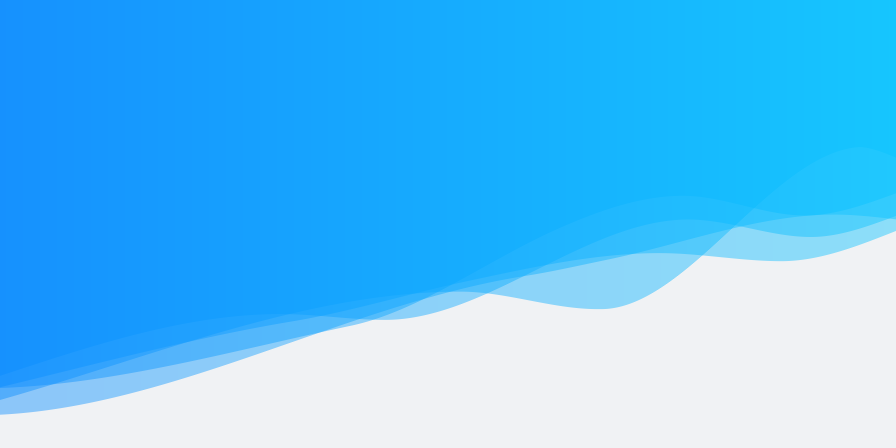
Write a Shadertoy shader that draws this background.

```glsl
// Height change eased in between two positions across the canvas
float swell(float change, float from, float to, float x) {
    return change * smoothstep(from, to, x);
}

// Wave outlines: a base height plus a chain of rises and falls
float waveHeight(int layer, float x) {
    if (layer == 0)
        return 0.023 + swell(0.276, -0.313, 0.313, x) + swell(-0.013, 0.313, 0.43, x)
             + swell(0.224, 0.43, 0.768, x) + swell(-0.039, 0.768, 0.905, x)
             + swell(0.094, 0.905, 1.095, x);
    if (layer == 1)
        return 0.133 + swell(0.198, -0.026, 0.625, x) + swell(0.232, 0.391, 0.762, x)
             + swell(-0.044, 0.762, 0.898, x) + swell(0.099, 0.898, 1.102, x);
    if (layer == 2)
        return 0.021 + swell(0.328, -0.26, 0.514, x) + swell(-0.039, 0.514, 0.667, x)
             + swell(0.362, 0.671, 0.964, x) + swell(-0.047, 0.957, 1.042, x);
    if (layer == 3)
        return 0.073 + swell(0.326, -0.026, 0.677, x) + swell(0.122, 0.586, 0.931, x)
             + swell(-0.021, 0.931, 1.068, x);
    return 0.017 + swell(0.301, -0.391, 0.521, x) + swell(0.117, 0.326, 0.736, x)
         + swell(-0.018, 0.736, 0.872, x) + swell(0.135, 0.872, 1.128, x);
}

void mainImage(out vec4 fragColor, in vec2 fragCoord) {
    vec2 uv = fragCoord / iResolution.xy;

    // Pale ground and the blue sweep that tints it
    vec3 color = vec3(0.941, 0.949, 0.957);
    vec3 blue = mix(vec3(0.03, 0.545, 1.0), vec3(0.03, 0.765, 1.0), uv.x);

    // Translucent sheets, each filling the area above its wave
    for (int layer = 0; layer < 5; layer++) {
        float above = (uv.y - waveHeight(layer, uv.x)) * iResolution.y;
        float coverage = clamp(above + 0.5, 0.0, 1.0);
        color = mix(color, blue, 0.43 * coverage);
    }

    fragColor = vec4(color, 1.0);
}
```
